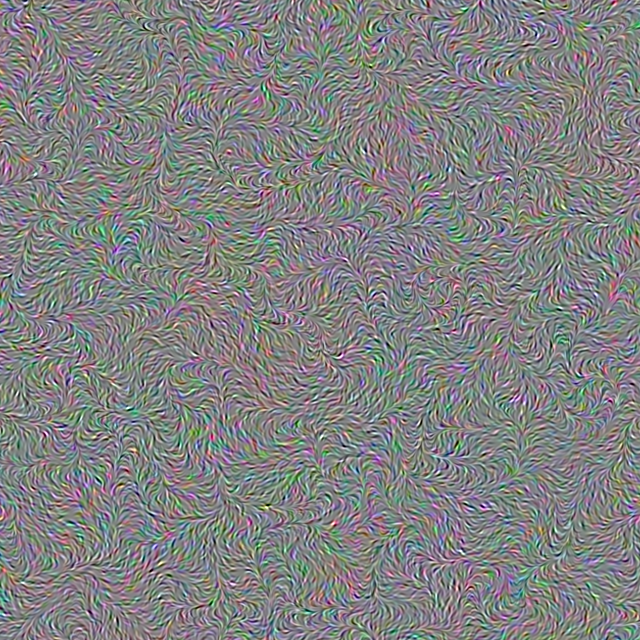
This texture is drawn by a WebGL 2 fragment shader. Its source:

```glsl
#version 300 es
precision highp float;
precision highp int;

uniform vec2 u_resolution;
out vec4 fragColor;

// Integer mixing hash: three values in 0..1
vec3 hash3(ivec3 seed) {
    uvec3 v = uvec3(seed) * 1664525u + 1013904u;
    v.x += v.y * v.z;
    v.y += v.z * v.x;
    v.z += v.x * v.y;
    v ^= v >> 16u;
    v.x += v.y * v.z;
    v.y += v.z * v.x;
    v.z += v.x * v.y;
    return vec3(v >> 8u) / 16777216.0;
}

// Smooth value noise with three independent channels
vec3 noise3(vec2 p, int layer) {
    ivec2 cell = ivec2(floor(p));
    vec2 f = fract(p);
    f = f * f * (3.0 - 2.0 * f);
    vec3 low = mix(hash3(ivec3(cell, layer)), hash3(ivec3(cell + ivec2(1, 0), layer)), f.x);
    vec3 high = mix(hash3(ivec3(cell + ivec2(0, 1), layer)), hash3(ivec3(cell + ivec2(1, 1), layer)), f.x);
    return mix(low, high, f.y);
}

// Sum of short oriented ripples: x = lightness, y = magenta-green, z = red-blue
vec3 strokes(vec2 p, float flowAngle) {
    ivec2 home = ivec2(floor(p));
    vec3 sum = vec3(0.0);
    for (int j = -1; j <= 1; j++) {
        for (int i = -1; i <= 1; i++) {
            ivec2 cell = home + ivec2(i, j);
            for (int k = 0; k < 4; k++) {
                vec3 place = hash3(ivec3(cell, 2 * k + 20));
                vec3 trait = hash3(ivec3(cell, 2 * k + 21));
                vec2 d = p - vec2(cell) - place.xy;
                float window = max(0.0, 1.0 - dot(d, d));

                float angle = flowAngle + 1.1 * (trait.x - 0.5);
                vec2 along = vec2(cos(angle), sin(angle));
                vec2 q = vec2(dot(d, along), d.y * along.x - d.x * along.y);
                float envelope = window * exp(-4.0 * q.x * q.x - 9.5 * q.y * q.y);

                float frequency = mix(1.3, 2.1, fract(trait.x * 17.0));
                float ripple = cos(6.2832 * (frequency * q.y + place.z));
                sum += envelope * vec3(ripple, 2.0 * trait.yz - 1.0);
            }
        }
    }
    return sum;
}

void main() {
    vec2 uv = gl_FragCoord.xy / u_resolution.y;

    // Swirling stroke direction
    float flowAngle = 7.0 * noise3(uv * 13.0, 1).x + 2.0 * noise3(uv * 29.0, 2).x;
    vec3 grain = strokes(uv * 72.0, flowAngle);

    // Patches of stronger contrast and saturation
    vec3 patches = noise3(uv * 24.0, 3);
    float contrast = mix(0.13, 0.22, patches.x);
    float saturation = mix(0.6, 1.7, patches.y * patches.y);

    // Broad drifts of tint
    vec3 drift = noise3(uv * 8.0, 4) + noise3(uv * 19.0, 5) - 1.0;

    float magenta = 0.14 * saturation * grain.y + 0.05 * drift.x;
    float red = 0.11 * saturation * grain.z + 0.04 * drift.y;
    vec3 color = vec3(0.511, 0.508, 0.512) + contrast * grain.x;
    color += magenta * vec3(0.5, -0.45, 0.5) + red * vec3(0.6, -0.1, -0.6);

    fragColor = vec4(clamp(color, 0.0, 1.0), 1.0);
}
```
